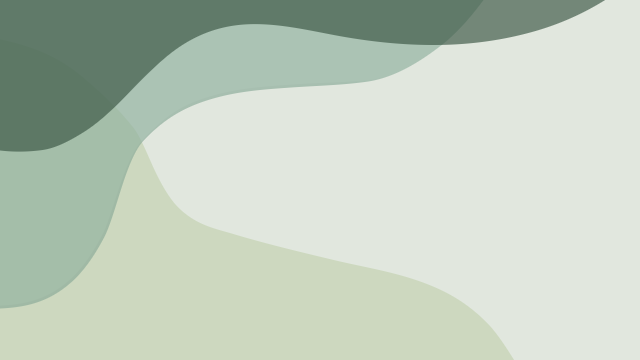
This background is drawn by a WebGL 2 fragment shader. Its source:

```glsl
#version 300 es
precision highp float;

#define PAPER vec3(0.882, 0.906, 0.870)
#define SAND vec3(0.802, 0.848, 0.748)
#define SAGE vec3(0.557, 0.687, 0.618)
#define FOREST vec3(0.218, 0.325, 0.255)
#define LAYER_OPACITY 0.65
#define RIM_WIDTH 0.008
#define RIM_SHADE 0.025
#define KNOTS 10

uniform vec2 u_resolution;
out vec4 outColor;

// Each knot holds position, height and slope, in canvas heights
const vec3 sandKnots[KNOTS] = vec3[KNOTS](
  vec3(0.0, 0.891, -0.22), vec3(0.231, 0.785, -0.85),
  vec3(0.370, 0.646, -1.25), vec3(0.421, 0.546, -2.25),
  vec3(0.498, 0.421, -0.95), vec3(0.648, 0.350, -0.30),
  vec3(0.926, 0.278, -0.24), vec3(1.181, 0.213, -0.38),
  vec3(1.354, 0.102, -1.02), vec3(1.428, 0.0, -1.60));

const vec3 sageKnots[KNOTS] = vec3[KNOTS](
  vec3(0.0, 0.143, 0.05), vec3(0.197, 0.215, 0.88),
  vec3(0.289, 0.340, 1.90), vec3(0.343, 0.495, 3.00),
  vec3(0.396, 0.606, 1.10), vec3(0.602, 0.729, 0.27),
  vec3(0.810, 0.757, 0.07), vec3(1.019, 0.773, 0.14),
  vec3(1.227, 0.875, 0.78), vec3(1.343, 1.0, 1.35));

const vec3 forestKnots[KNOTS] = vec3[KNOTS](
  vec3(0.0, 0.582, -0.12), vec3(0.116, 0.583, 0.13),
  vec3(0.231, 0.632, 0.62), vec3(0.347, 0.731, 1.03),
  vec3(0.463, 0.843, 0.83), vec3(0.708, 0.933, 0.0),
  vec3(0.926, 0.903, -0.19), vec3(1.204, 0.875, 0.0),
  vec3(1.481, 0.912, 0.28), vec3(1.681, 1.0, 0.62));

// Cubic Hermite segment between two knots
float hermite(float x, vec3 a, vec3 b) {
  float span = b.x - a.x;
  float t = (x - a.x) / span;
  float s = 1.0 - t;
  return s * s * ((1.0 + 2.0 * t) * a.y + t * span * a.z)
       + t * t * ((1.0 + 2.0 * s) * b.y - s * span * b.z);
}

// Height of the whole curve, straight after its last knot
float waveHeight(float x, vec3 knots[KNOTS]) {
  vec3 last = knots[KNOTS - 1];
  float height = last.y + last.z * (x - last.x);
  for (int i = 0; i < KNOTS - 1; i++) {
    if (x >= knots[i].x && x < knots[i + 1].x)
      height = hermite(x, knots[i], knots[i + 1]);
  }
  return height;
}

// Signed field converted to distance in screen samples
float edgeDistance(float field) {
  return field / max(length(vec2(dFdx(field), dFdy(field))), 1e-6);
}

float coverage(float samples) {
  return clamp(samples + 0.5, 0.0, 1.0);
}

void main() {
  vec2 p = gl_FragCoord.xy / u_resolution * vec2(16.0 / 9.0, 1.0);

  float sand = edgeDistance(waveHeight(p.x, sandKnots) - p.y);
  float sage = edgeDistance(p.y - waveHeight(p.x, sageKnots));
  float forest = edgeDistance(p.y - waveHeight(p.x, forestKnots));

  // Thin darker rim inside the sage wave, narrowing at the bend and far end
  float taper = smoothstep(0.0, 0.12, abs(p.x - 0.40))
              * (1.0 - smoothstep(0.85, 1.1, p.x));
  float rimSamples = RIM_WIDTH * mix(0.4, 1.0, taper) * u_resolution.y;
  float rim = (1.0 - coverage(sage - rimSamples)) * (1.0 - smoothstep(0.95, 1.1, p.x));

  // Translucent layers from back to front
  vec3 color = mix(PAPER, SAND, coverage(sand));
  color = mix(color, SAGE - RIM_SHADE * rim, LAYER_OPACITY * coverage(sage));
  color = mix(color, FOREST, LAYER_OPACITY * coverage(forest));
  outColor = vec4(color, 1.0);
}
```
